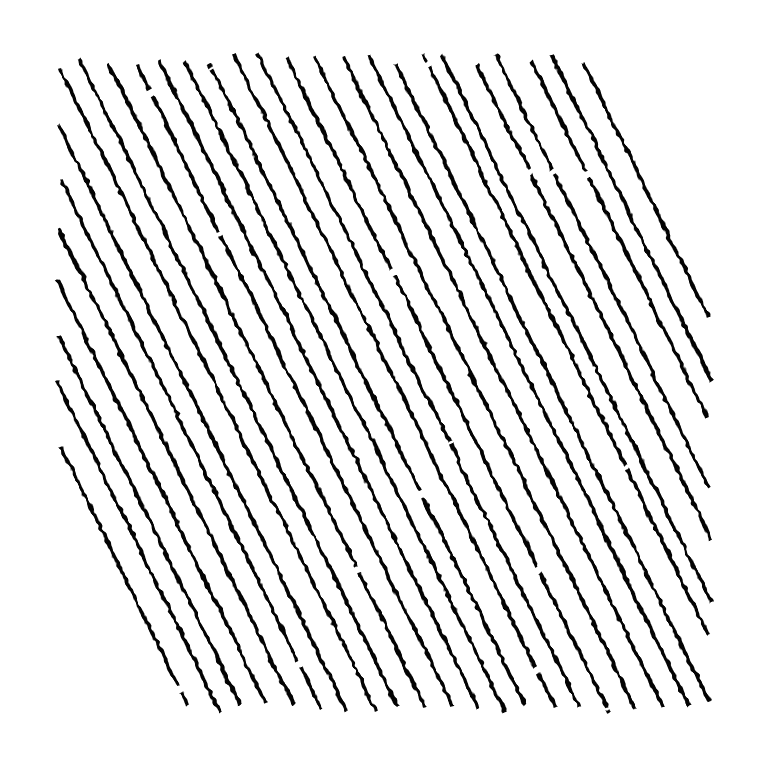
Write a WebGL 2 fragment shader that draws this pattern.

```glsl
#version 300 es
precision highp float;
// Hatching: 28 slanted, rough-edged ink strokes clipped to a square, with small breaks.

uniform vec2 u_resolution;
out vec4 fragColor;

const vec3 PAPER = vec3(1.0);
const vec3 INK = vec3(0.01);

const float STROKE_COUNT = 28.0;
const float SPACING = 0.03425;        // horizontal step between strokes
const float SPACING_JITTER = 0.0058;  // largest sideways shift of a stroke
const vec2 DIRECTION = vec2(0.4415, -0.8973);
const float BOX_HALF = 0.4235;        // half side of the hatched square
const float END_JITTER = 0.0085;      // stroke ends overshoot or fall short
const float HALF_WIDTH = 0.00232;
const float WIDTH_VARIATION = 0.0007;

const float ROUGH_SCALE = 185.0;      // fine ragged edge
const float ROUGH_AMOUNT = 0.0032;
const float WAVER_SCALE = 34.0;       // slow wobble of the hand
const float WAVER_AMOUNT = 0.0022;

const float GAP_CELL = 0.19;          // at most one break per cell
const float GAP_CHANCE = 0.2;
const float GAP_HALF_MIN = 0.0012;
const float GAP_HALF_MAX = 0.0052;

float hash(vec2 p) {
    vec3 q = fract(vec3(p.xyx) * 0.1031);
    q += dot(q, q.yzx + 33.33);
    return fract((q.x + q.y) * q.z);
}

float signedHash(vec2 p) {
    return 2.0 * hash(p) - 1.0;
}

float valueNoise(vec2 p) {
    vec2 cell = floor(p);
    vec2 f = fract(p);
    f = f * f * (3.0 - 2.0 * f);
    float low = mix(hash(cell), hash(cell + vec2(1.0, 0.0)), f.x);
    float high = mix(hash(cell + vec2(0.0, 1.0)), hash(cell + vec2(1.0)), f.x);
    return mix(low, high, f.y);
}

vec2 noiseOffset(vec2 p) {
    return vec2(valueNoise(p + 211.0), valueNoise(p + 467.0)) - 0.5;
}

// Positive inside a break of the given stroke.
float gapDistance(float along, float stroke) {
    float cell = floor(along / GAP_CELL);
    vec2 id = vec2(cell + 20.0, stroke + 60.0);
    if (hash(id) > GAP_CHANCE) return -1.0;
    float center = (cell + mix(0.1, 0.9, hash(id + 91.0))) * GAP_CELL;
    float halfLength = mix(GAP_HALF_MIN, GAP_HALF_MAX, hash(id + 173.0));
    return halfLength - abs(along - center);
}

// Signed distance to the stroke nearest to p, with p centred on the canvas.
float hatchDistance(vec2 p) {
    // Project along the strokes onto the horizontal mid line.
    float crossing = p.x - p.y * DIRECTION.x / DIRECTION.y;
    float middle = 0.5 * (STROKE_COUNT - 1.0);
    float stroke = clamp(round(crossing / SPACING + middle), 0.0, STROKE_COUNT - 1.0);
    float anchor = (stroke - middle) * SPACING
                 + SPACING_JITTER * signedHash(vec2(stroke, 7.0));

    vec2 local = p - vec2(anchor, 0.0);
    float along = dot(local, DIRECTION);
    float across = dot(local, vec2(-DIRECTION.y, DIRECTION.x));

    // Clip the stroke to the square, then vary both ends.
    float start = max((-BOX_HALF - anchor) / DIRECTION.x, BOX_HALF / DIRECTION.y);
    float finish = min((BOX_HALF - anchor) / DIRECTION.x, -BOX_HALF / DIRECTION.y);
    start += END_JITTER * signedHash(vec2(stroke, 31.0));
    finish += END_JITTER * signedHash(vec2(stroke, 53.0));

    float swell = valueNoise(vec2(along * 90.0 + 200.0, stroke * 3.0)) - 0.5;
    float side = abs(across) - HALF_WIDTH - WIDTH_VARIATION * swell;
    float ends = max(start - along, along - finish);
    return max(max(side, ends), gapDistance(along, stroke));
}

void main() {
    float canvas = min(u_resolution.x, u_resolution.y);
    vec2 p = (gl_FragCoord.xy - 0.5 * u_resolution) / canvas;

    // Ragged edges and waver come from displacing the plane.
    vec2 roughened = p + ROUGH_AMOUNT * noiseOffset(p * ROUGH_SCALE + 300.0)
                       + WAVER_AMOUNT * noiseOffset(p * WAVER_SCALE + 100.0);

    float coverage = clamp(0.5 - hatchDistance(roughened) * canvas, 0.0, 1.0);
    fragColor = vec4(mix(PAPER, INK, coverage), 1.0);
}
```
